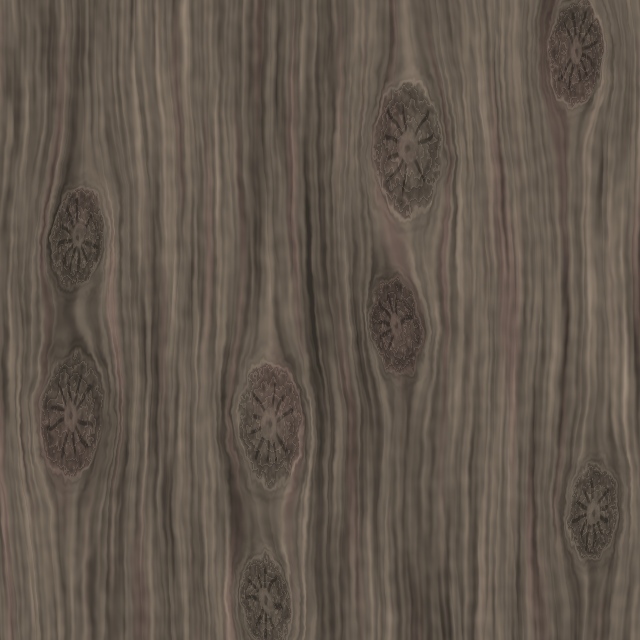
Write a Shadertoy shader that draws this texture.

```glsl
// Weathered grey-brown wood with upright grain that parts around oval knots.
// The grain is stretched gradient noise along the streamlines of a flow
// past ellipses; each knot adds ragged rings, radial cracks and a pale heart.

float hash(float n) {
    return fract(sin(n * 12.9898 + 4.1) * 4375.85);
}

vec2 gradient(vec2 cell) {
    vec3 p = fract(cell.xyx * vec3(.1031, .1030, .0973));
    p += dot(p, p.yzx + 33.33);
    float angle = 6.28318 * fract((p.x + p.y) * p.z);
    return vec2(cos(angle), sin(angle));
}

float noise(vec2 p) {
    vec2 i = floor(p), f = p - i;
    vec2 u = f * f * f * (f * (f * 6. - 15.) + 10.);
    float a = dot(gradient(i), f);
    float b = dot(gradient(i + vec2(1, 0)), f - vec2(1, 0));
    float c = dot(gradient(i + vec2(0, 1)), f - vec2(0, 1));
    float d = dot(gradient(i + 1.), f - 1.);
    return mix(mix(a, b, u.x), mix(c, d, u.x), u.y);
}

// Long fibres; the shear staggers where neighbouring fibres end
float streak(vec2 p, float across, float along) {
    float x = p.x * across;
    return noise(vec2(x, p.y * along + x * .37) + across);
}

// Tone of a knot: q is the place in the unit ellipse, r the ragged radius
float knotTone(vec2 q, float r, float size, float id) {
    float rough = noise(q * 4. + id * 9.) + .5 * noise(q * 11. + id * 5.);
    float ring = fract(r * 4.2 + rough * 1.1);
    float tone = .345 + .07 * (ring - .5) + .05 * rough;
    tone -= .045 * smoothstep(.5, .7, r) * smoothstep(1.05, .85, r);
    tone += .055 * smoothstep(.1, .0, abs(ring - .88));

    // Radial cracks of uneven length
    float sector = atan(q.y, q.x) / 6.28318 * 12. + .35 * noise(q * 2.5 + id);
    float pick = hash(mod(floor(sector), 12.) + id * 17.);
    float gap = abs(fract(sector) - .5) * .52 * length(q) * size;
    float crack = smoothstep(.0026, .0008, gap) * step(.25, pick);
    crack *= smoothstep(.22, .3, r) * smoothstep(.6 + .3 * pick, .5 + .3 * pick, r);
    tone -= .1 * crack;

    // Pale heart with a dark pith
    float heart = smoothstep(.32, .2, r + .1 * rough);
    tone = mix(tone, .39 + .07 * rough, heart * .8);
    return tone - .08 * smoothstep(.09, .03, r);
}

void mainImage(out vec4 fragColor, in vec2 fragCoord) {
    vec2 p = fragCoord / iResolution.xy;

    // Scatter the knots, bend the grain around each, keep the nearest
    float bend = 0., nearest = 1e3, size = 1., id = 0.;
    vec2 local = vec2(0);
    for (int i = 0; i < 8; i++) {
        float k = float(i);
        vec2 centre = fract(vec2(.13, .35) + k * vec2(.7549, .5698));
        centre.x += .09 * (hash(k + 3.) - .5);
        float tilt = .3 * (hash(k + 20.) - .5);
        float width = .036 + .017 * hash(k + 40.);
        vec2 d = mat2(cos(tilt), sin(tilt), -sin(tilt), cos(tilt)) * (p - centre);
        vec2 q = d / (width * vec2(1, 1.95));
        float r = length(q) + .18 * noise(q * 2.3 + k * 7.) + .07 * noise(q * 8. + k);
        bend += .9 * d.x / max(1., r * r);
        if (r < nearest) {
            nearest = r; local = q; size = width; id = k;
        }
    }

    // Grain coordinates with slow waves and small kinks
    vec2 g = vec2(p.x - bend, p.y);
    g.x += .014 * noise(p * vec2(5, 3)) + .004 * noise(p * vec2(18, 13) + 7.);
    g.x += .0012 * noise(p * vec2(50, 42) + 3.);

    // Fibres from broad bands down to hairlines
    float tone = .385;
    tone += .085 * streak(g, 11., .8);
    tone += .11 * streak(g, 34., 1.6);
    tone += .12 * streak(g, 78., 2.6);
    tone += .10 * streak(g, 155., 5.);
    tone += .035 * streak(g, 110., 34.);
    tone += .03 * noise(p * vec2(34, 46));

    // Layer edges: slow rise, then a sharp fall
    float layer = fract(4.5 * streak(g, 19., 1.1) + .4 * streak(g, 60., 6.));
    tone += .055 * (layer * smoothstep(1., .78, layer) - .42);

    // Dark pores and a few pale stripes
    tone -= .07 * smoothstep(.24, .5, streak(g, 48., 3.2));
    float pale = smoothstep(.26, .5, streak(g, 26., .7));
    tone += pale * (.07 + .12 * streak(g, 130., 2.));

    // Knots, each inside a dim collar of bark
    float collar = smoothstep(1.6, 1.1, nearest);
    tone -= .03 * collar * (.5 + sin(nearest * 30.) * .6);
    float inside = smoothstep(1.08, 1., nearest);
    float fibre = .35 * (tone - .36);
    tone = mix(tone, knotTone(local, nearest, size, id) + fibre, inside);
    tone += .05 * smoothstep(.06, .01, abs(nearest - 1.06));

    // Warm grey with faint mauve veins
    vec3 wood = clamp(tone, .2, .62) * vec3(1, .895, .785);
    float mauve = smoothstep(.1, .45, streak(g, 40., 2.) + .25 * inside);
    wood *= mix(vec3(1), vec3(1.02, .965, .99), mauve);
    fragColor = vec4(wood, 1);
}
```
